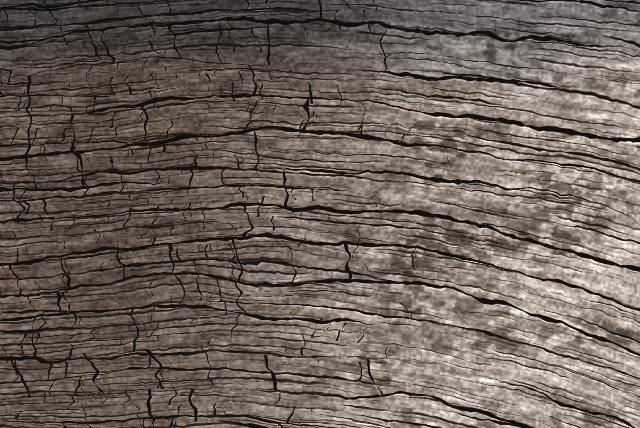
Write a Shadertoy shader that draws this texture.

```glsl
float hash(vec2 p) {
    vec3 q = fract(vec3(p.xyx) * 0.1031);
    q += dot(q, q.yzx + 33.33);
    return fract((q.x + q.y) * q.z);
}

float noise(vec2 p) {
    vec2 i = floor(p), f = fract(p);
    f = f * f * (3.0 - 2.0 * f);
    return mix(mix(hash(i), hash(i + vec2(1, 0)), f.x),
               mix(hash(i + vec2(0, 1)), hash(i + vec2(1, 1)), f.x), f.y);
}

float fbm(vec2 p) {
    float sum = 0.0, amp = 0.57;
    for (int i = 0; i < 3; i++) {
        sum += amp * noise(p);
        p = mat2(0.96, 0.28, -0.28, 0.96) * p * 2.03 + 17.3;
        amp *= 0.5;
    }
    return sum;
}

float streaks(vec2 g, vec2 scale) {
    return 0.5 * noise(g * scale) + 0.3 * noise(g * scale * 1.9 + 7.0)
         + 0.2 * noise(g * scale * vec2(4.0, 2.7) + 19.0);
}

// Bends the plane so that y counts across the fibres
vec2 grainSpace(vec2 p) {
    float run = max(p.x - 0.45, 0.0);
    float v = p.y + run * run * (0.06 + 0.14 * (1.0 - p.y)) / 1.1;
    v -= 0.03 * smoothstep(0.0, 0.55, p.x);
    v += 0.03 * (fbm(p * vec2(1.8, 3.0)) - 0.5);
    v += 0.008 * (noise(p * vec2(9.0, 14.0)) - 0.5);
    vec2 knot = p - vec2(0.62, 0.39);
    vec2 k = knot * vec2(9.0, 14.0);
    v -= 0.55 * knot.y * exp(-dot(k, k));
    return vec2(p.x, v);
}

// Splinters the crack edges
vec2 roughen(vec2 g) {
    g.y += 0.0045 * (noise(g * vec2(42.0, 60.0)) - 0.5);
    g.y += 0.0026 * (noise(g * vec2(100.0, 110.0)) - 0.5);
    g.x += 0.009 * (noise(g * vec2(30.0, 75.0) + 9.0) - 0.5);
    return g;
}

float slit(float d, float halfWidth) {
    float soft = 0.0013;
    float cut = 1.0 - smoothstep(halfWidth - soft, halfWidth + soft, d);
    return cut * smoothstep(0.0, 0.0010, halfWidth);
}

// Long splits along the grain, joined by short breaks across it
float cracks(vec2 g, float gap, float width, float cutoff, float crossShare, float seed) {
    float v = g.y / gap;
    float t = v + 0.65 * (noise(vec2(g.x * 3.0, v * 0.7) + seed) - 0.5)
                + 0.14 * (noise(vec2(g.x * 16.0, v) + seed) - 0.5);

    float id = floor(t + 0.5);
    float along = g.x * (2.2 + 0.05 / gap) + 50.0 * hash(vec2(id, seed));
    float open = smoothstep(cutoff, cutoff + 0.45, noise(vec2(along, id * 7.3 + seed)));
    float ragged = 0.15 + 0.9 * noise(vec2(g.x * 22.0, id * 3.7 + seed))
                 + 0.6 * noise(vec2(g.x * 75.0, id * 5.1 + seed));
    float split = slit(abs(t - id) * gap, width * open * ragged);

    float row = floor(t);
    float cell = gap * 1.6;
    float lean = (t - row - 0.5) * (hash(vec2(row, seed + 4.0)) - 0.5) * 0.6;
    float c = g.x / cell + 9.0 * hash(vec2(row, seed + 8.0)) + lean
            + 0.2 * (noise(vec2(g.x * 9.0, t * 3.0)) - 0.5);
    vec2 brick = vec2(floor(c), row + seed);
    float place = 0.5 + 0.5 * (hash(brick) - 0.5);
    float present = smoothstep(0.0, 0.3, crossShare - hash(brick + 31.0));
    float uneven = 0.1 + 1.1 * noise(vec2(g.x * 12.0, t * 4.0));
    float breakLine = slit(abs(fract(c) - place) * cell, width * present * uneven);
    return max(split, breakLine);
}

float crackDepth(vec2 smoothGrain) {
    vec2 g = roughen(smoothGrain);
    float right = smoothstep(0.35, 1.25, g.x);
    float crossShare = mix(0.6, 0.08, right);
    float wide = cracks(g, 0.083, 0.0038, mix(0.2, 0.26, right), crossShare, 3.0);
    float medium = cracks(g, 0.039, 0.0027, mix(0.27, 0.45, right), crossShare, 41.0);
    float fine = cracks(g, 0.018, 0.0019, mix(0.28, 0.47, right), crossShare * 0.5, 77.0);
    float hair = cracks(g, 0.0095, 0.0012, mix(0.33, 0.45, right), 0.0, 113.0);
    return max(max(wide, 0.95 * medium), max(0.8 * fine, 0.55 * hair));
}

float relief(vec2 p, vec2 g) {
    return 0.7 * streaks(g, vec2(16.0, 85.0)) + 0.4 * fbm(p * vec2(45.0, 70.0));
}

// Broad light: dim at the left and top, pale at the lower right
float daylight(vec2 p) {
    float across = smoothstep(0.2, 1.4, p.x + 0.25 * (0.5 - p.y));
    float tone = mix(0.345, 0.66, across);
    tone *= 1.0 - 0.3 * smoothstep(0.7, 1.0, p.y);
    return tone * (0.91 + 0.18 * fbm(p * 3.0 + 5.0));
}

vec3 woodColor(float lum, float coolness) {
    vec3 warm = vec3(0.047, -0.003, -0.040) * smoothstep(-0.08, 0.32, lum);
    vec3 cool = vec3(0.0, 0.0, 0.015) * smoothstep(0.0, 0.4, lum);
    return vec3(lum) + mix(warm, cool, coolness);
}

void mainImage(out vec4 fragColor, in vec2 fragCoord) {
    vec2 p = fragCoord / iResolution.y;
    vec2 g = grainSpace(p);
    float depth = crackDepth(g);

    // Fibre streaks and fine speckle
    float speckle = 0.6 * noise(p * 165.0) + 0.4 * noise(p * 85.0) - 0.5;
    float fibre = streaks(g, vec2(13.0, 75.0)) - 0.5;
    float lum = daylight(p) * (1.0 + 0.8 * fibre + 0.6 * speckle);

    // Dark weather stains, mostly on the pale side
    float stain = smoothstep(0.46, 0.7, fbm(p * vec2(6.0, 9.0) + 2.0));
    stain *= smoothstep(0.38, 0.62, fbm(p * vec2(40.0, 55.0)));
    lum *= 1.0 - 0.42 * stain * smoothstep(0.4, 1.0, p.x);

    // Raking light from above
    vec2 above = p + vec2(-0.001, 0.0035);
    vec2 gAbove = grainSpace(above);
    float slope = relief(p, g) - relief(above, gAbove);
    slope += 0.28 * (crackDepth(gAbove) - depth);
    lum *= clamp(1.0 + 0.8 * slope, 0.5, 1.45);

    lum = mix(lum, 0.06, depth);
    float coolness = 0.7 * smoothstep(0.75, 1.0, p.y + 0.15 * (fbm(p * 4.0) - 0.5));
    fragColor = vec4(clamp(woodColor(lum, coolness), 0.0, 1.0), 1.0);
}
```
